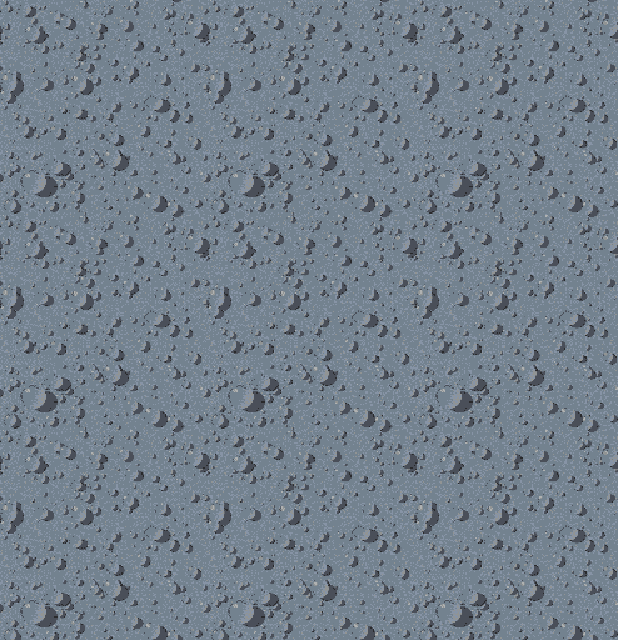
Reproduce this texture procedurally as a Shadertoy shader.

```glsl
#define TEXELS vec2(166.0, 172.0)
#define REPEATS (vec2(494.0, 512.0) / TEXELS)
#define GROUND vec3(0.45, 0.51, 0.56)
#define LIGHT vec3(0.53, 0.58, 0.65)
#define SHADOW vec3(0.29, 0.31, 0.35)
#define GREY vec3(0.57, 0.58, 0.58)
#define BLACK vec3(0.16, 0.16, 0.17)
#define GLINT vec3(0.69, 0.70, 0.70)
#define SHADOW_SHIFT vec2(0.88, 0.42)
#define LARGEST vec3(0.16, 0.845, 0.060)
#define SOFTNESS 0.3

float hash(vec2 p) {
    return fract(sin(dot(p, vec2(127.1, 311.7))) * 43758.5453);
}

// Coverage of a shape from its signed distance
float cover(float dist, float width) {
    return clamp(0.5 - dist / width, 0.0, 1.0);
}

// One water drop lit from the upper left; y points down
void drawDrop(inout vec3 color, vec2 offset, float radius, float seed, float grain) {
    vec2 n = offset * vec2(1.0, TEXELS.y / TEXELS.x) / radius;
    if (dot(n, n) > 9.0) return;
    float edge = SOFTNESS / (TEXELS.x * radius);
    n *= 1.0 + vec2(0.22, -0.22) * (seed - 0.5);

    // Cast shadow, dithered to black along its far rim
    float shade = length((n - SHADOW_SHIFT) * vec2(1.0, 1.1)) - 1.0;
    float rim = smoothstep(-0.4, 0.0, shade) * 0.28;
    color = mix(color, grain < rim ? BLACK : SHADOW, cover(shade, edge));

    // Body, brighter toward the side where light gathers
    float body = length(n) - 1.0;
    float side = dot(n, vec2(0.92, 0.39));
    vec3 skin = grain < smoothstep(-0.4, 0.7, side) * 0.6 ? LIGHT : GROUND;
    if (grain > 1.0 - 0.6 * smoothstep(0.1, 0.8, side)) skin = GREY;
    float outline = smoothstep(-0.35, 0.0, body) * smoothstep(0.2, -0.4, side);
    if (grain < 0.3 * outline) skin = SHADOW;
    color = mix(color, skin, cover(body, edge));

    // Glint near the upper left rim
    float glint = length(n - vec2(-0.42, -0.5)) - 0.12 - 0.2 * seed;
    color = mix(color, grain < 0.45 ? GLINT : GREY, cover(glint, edge) * step(0.3, seed));
}

// Jittered grid of drops that wraps at the tile border
void scatterDrops(inout vec3 color, vec2 tile, float cells, float density,
                  float minRadius, float maxRadius, float grain) {
    vec2 home = floor(tile * cells);
    for (int y = -1; y <= 1; y++)
    for (int x = -1; x <= 1; x++) {
        vec2 cell = home + vec2(x, y);
        vec2 id = mod(cell, cells) + cells * 7.3;
        if (hash(id + 3.1) > density) continue;
        vec2 jitter = vec2(hash(id + 11.7), hash(id + 23.9));
        vec2 center = (cell + 0.12 + 0.76 * jitter) / cells;
        float radius = mix(minRadius, maxRadius, hash(id + 37.3));
        drawDrop(color, tile - center, radius, hash(id + 51.2), grain);
    }
}

void mainImage(out vec4 fragColor, in vec2 fragCoord) {
    vec2 uv = fragCoord / iResolution.xy;
    vec2 tile = fract(vec2(uv.x, 1.0 - uv.y) * REPEATS);

    // Snap to coarse texels so that drops and speckle share one grain
    vec2 texel = floor(tile * TEXELS);
    float grain = hash(texel);
    tile = (texel + 0.5) / TEXELS;

    // Speckled ground with denser and sparser patches
    vec2 wave = sin(6.28318 * (tile.yx + vec2(2.0, 1.0) * tile));
    float fleck = 0.17 + 0.06 * wave.x * wave.y;
    vec3 color = grain < fleck ? LIGHT : GROUND;
    if (grain > 0.975) color = GREY;

    // Small drops first, large ones on top
    scatterDrops(color, tile, 21.0, 0.30, 0.006, 0.011, grain);
    scatterDrops(color, tile, 12.0, 0.62, 0.012, 0.020, grain);
    scatterDrops(color, tile, 7.0, 0.80, 0.020, 0.032, grain);
    scatterDrops(color, tile, 3.0, 0.75, 0.038, 0.048, grain);

    // The largest drop, wrapped to its nearest copy
    vec2 offset = fract(tile - LARGEST.xy + 0.5) - 0.5;
    drawDrop(color, offset, LARGEST.z, 0.35, grain);

    fragColor = vec4(color, 1.0);
}
```
